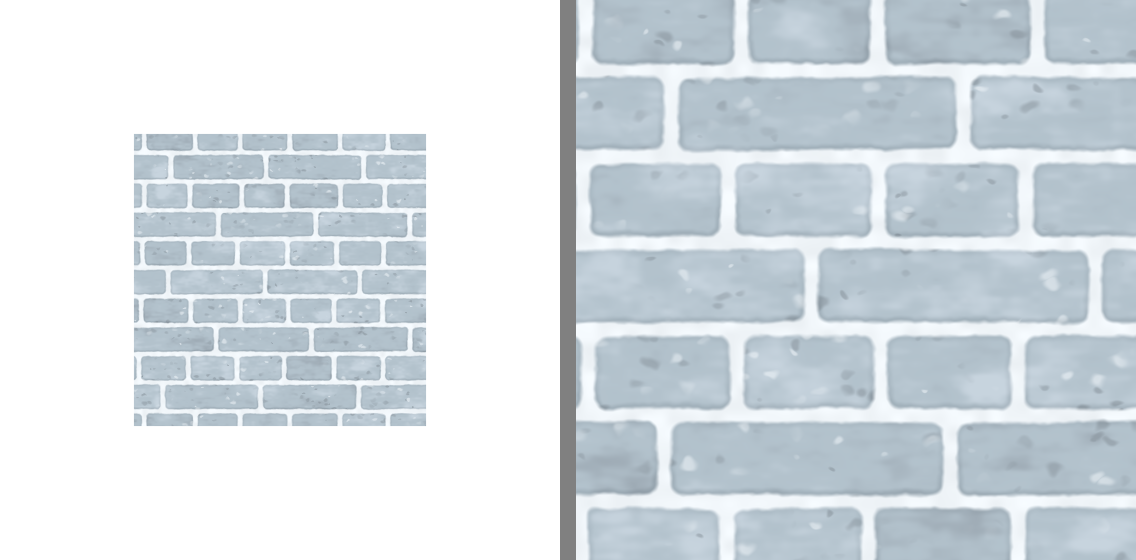
Left, the full canvas; right, a detail of the centre.
Write a WebGL 2 fragment shader that draws this texture.

```glsl
#version 300 es
precision highp float;
// A square panel of pale blue-grey brickwork centred on a white ground.
// Courses alternate six short and three long bricks; each brick is a wobbly
// rounded box, worn by wrapping value noise and cellular pits and flecks.
uniform vec2 u_resolution;
out vec4 outColor;

const vec3 GROUND = vec3(1.0);
const vec3 MORTAR = vec3(0.945, 0.965, 0.980);
const vec3 BRICK_DARK = vec3(0.62, 0.67, 0.71);
const vec3 BRICK_MID = vec3(0.70, 0.76, 0.80);
const vec3 BRICK_PALE = vec3(0.78, 0.83, 0.87);

const float WALL_SIZE = 0.522;      // side of the panel
const float COURSE = 0.0513;        // course height including its joint
const float FIRST_JOINT = 0.2728;   // first full bed joint, from the top
const float COURSES = 10.0;         // courses before the wall repeats
const float SHORT_COUNT = 6.0;
const float LONG_COUNT = 3.0;
const float SHORT_START = 0.258;    // first upright joint of short courses
const float LONG_START = 0.304;     // and of long courses
const float DRIFT = 0.0011;         // leftward creep per course
const float JITTER = 0.0065;        // random shift of upright joints
const vec2 JOINT = vec2(0.0085, 0.0080);
const float CORNER = 0.0065;
const float WOBBLE = 0.0030;
const float SOFTNESS = 0.0016;
const float PIT_CELLS = 96.0;

float hash(vec2 p) {
  uvec2 q = uvec2(ivec2(floor(p)) + 512);
  uint h = q.x * 1597334673u ^ q.y * 3812015801u;
  h = (h ^ (h >> 15)) * 2246822519u;
  h = (h ^ (h >> 13)) * 3266489917u;
  return float((h ^ (h >> 16)) >> 8) / 16777216.0;
}

// Value noise that wraps after a whole number of cells
float noise(vec2 uv, vec2 cells) {
  vec2 p = uv * cells, i = floor(p), f = fract(p);
  f = f * f * (3.0 - 2.0 * f);
  vec2 a = mod(i, cells), b = mod(i + 1.0, cells);
  return mix(mix(hash(a), hash(vec2(b.x, a.y)), f.x),
             mix(hash(vec2(a.x, b.y)), hash(b), f.x), f.y);
}

float layered(vec2 uv, vec2 cells) {
  return 0.5 * noise(uv, cells) + 0.3 * noise(uv, cells * 2.0)
       + 0.2 * noise(uv, cells * 4.0);
}

// Scattered spots: x holds dark pits, y holds light flecks
vec2 spots(vec2 uv) {
  vec2 p = uv * PIT_CELLS, cell = floor(p), result = vec2(0.0);
  for (int y = -1; y <= 1; y++)
    for (int x = -1; x <= 1; x++) {
      vec2 c = cell + vec2(x, y), id = mod(c, PIT_CELLS);
      vec2 centre = c + vec2(hash(id + 101.0), hash(id + 203.0));
      float kind = hash(id + 307.0);
      float radius = mix(0.18, 0.55, hash(id + 401.0));
      float ink = 1.0 - smoothstep(0.3 * radius, radius, length((p - centre) * vec2(0.75, 1.1)));
      result = max(result, ink * vec2(step(0.80, kind), step(kind, 0.13)));
    }
  return result;
}

float boxDistance(vec2 p, vec2 halfSize, float radius) {
  vec2 q = abs(p) - halfSize + radius;
  return length(max(q, 0.0)) + min(max(q.x, q.y), 0.0) - radius;
}

// Position of an upright joint, counted in brick lengths
float jointAt(float i, float row, float count) {
  float shift = hash(vec2(mod(i, count) + 17.0, row + 53.0)) - 0.5;
  return i + shift * JITTER * 2.0 * count / (WALL_SIZE * 1.6);
}

vec3 brickwork(vec2 uv, float soft) {
  // Course and brick under this point
  float level = (1.0 - uv.y - FIRST_JOINT) / COURSE + 1.0;
  float row = mod(floor(level), COURSES);
  bool isLong = mod(row, 2.0) > 0.5;
  float count = isLong ? LONG_COUNT : SHORT_COUNT;
  float brickLength = WALL_SIZE / count;
  float start = (isLong ? LONG_START : SHORT_START) - DRIFT * row;
  if (mod(row, 4.0) > 2.5) start += 0.5 * brickLength;
  float u = (uv.x - start) / brickLength, i = floor(u);
  if (u < jointAt(i, row, count)) i -= 1.0;
  else if (u > jointAt(i + 1.0, row, count)) i += 1.0;
  float left = jointAt(i, row, count), right = jointAt(i + 1.0, row, count);
  vec2 id = vec2(mod(i, count), row);

  // Worn outline
  vec2 p = vec2((u - 0.5 * (left + right)) * brickLength, (0.5 - fract(level)) * COURSE);
  vec2 halfSize = 0.5 * (vec2((right - left) * brickLength, COURSE) - JOINT);
  p.y += p.x * (hash(id + 71.0) - 0.5) * 0.025;
  float d = boxDistance(p, halfSize, CORNER) + WOBBLE * (layered(uv, vec2(85.0)) - 0.5);

  // Brick face: tone, mottling, streaks and faded areas
  float mottle = layered(uv, vec2(42.0, 64.0)) - 0.5;
  float streak = noise(uv, vec2(60.0, 260.0)) - 0.5;
  float tone = 0.52 + 0.36 * (hash(id + 31.0) - 0.5) + 0.65 * mottle + 0.16 * streak;
  tone += 0.35 * smoothstep(0.62, 0.9, noise(uv, vec2(17.0, 23.0)));
  vec3 face = mix(BRICK_DARK, BRICK_MID, smoothstep(0.0, 0.5, tone));
  face = mix(face, BRICK_PALE, smoothstep(0.5, 1.0, tone));
  vec2 wear = spots(uv + 0.004 * (vec2(noise(uv, vec2(150.0)), noise(uv, vec2(170.0))) - 0.5));
  wear *= smoothstep(0.25, 0.75, noise(uv, vec2(31.0)));
  face = mix(face, BRICK_DARK * 0.86, 0.55 * wear.x);
  face = mix(face, MORTAR, 0.55 * wear.y);

  // Shaded rim, stronger below, and pale uneven mortar
  float lower = smoothstep(0.2, -1.0, p.y / halfSize.y);
  face -= (0.035 + 0.045 * lower) * smoothstep(-0.0045, -0.0005, d);
  vec3 mortar = MORTAR + 0.05 * (noise(uv, vec2(120.0)) - 0.5);
  return mix(face, mortar, smoothstep(-soft, soft, d));
}

void main() {
  vec2 uv = gl_FragCoord.xy / u_resolution;
  float pixel = 1.0 / min(u_resolution.x, u_resolution.y);
  float edge = boxDistance(uv - 0.5, vec2(0.5 * WALL_SIZE), 0.0);
  float panel = 1.0 - smoothstep(-0.5 * pixel, 0.5 * pixel, edge);
  vec3 color = mix(GROUND, brickwork(uv, max(SOFTNESS, pixel)), panel);
  outColor = vec4(clamp(color, 0.0, 1.0), 1.0);
}
```
